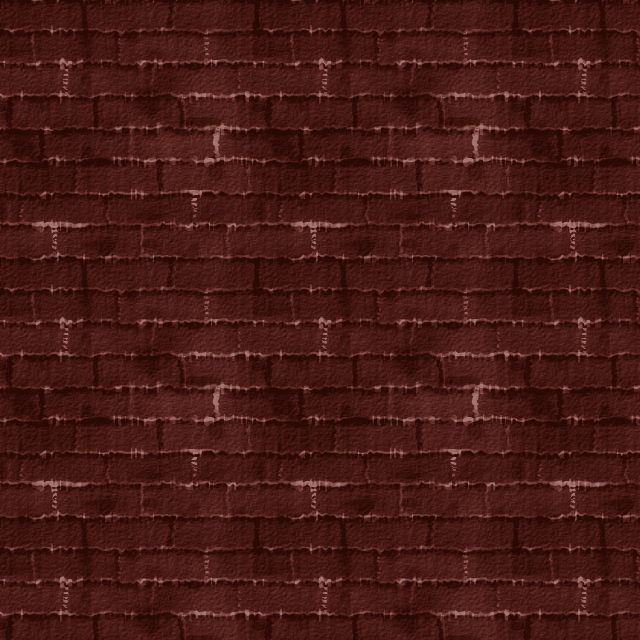
Reproduce this texture procedurally as a three.js fragment shader.

```glsl
// Dark red brick wall with ragged, worn mortar, repeating as a seamless tile.
varying vec2 vUv;

float hash(vec2 p) {
  return fract(sin(dot(p, vec2(127.1, 311.7))) * 43758.5);
}

// Value noise that wraps after one tile; cells must be whole numbers.
float noise(vec2 t, vec2 cells) {
  vec2 p = t * cells;
  vec2 i = floor(p);
  vec2 f = p - i;
  f = f * f * (3.0 - 2.0 * f);
  vec2 a = mod(i, cells) + cells * 0.37;
  vec2 b = mod(i + 1.0, cells) + cells * 0.37;
  return mix(mix(hash(a), hash(vec2(b.x, a.y)), f.x),
             mix(hash(vec2(a.x, b.y)), hash(b), f.x), f.y);
}

// Soft spot that repeats once per tile.
float spot(vec2 t, vec2 center, vec2 radius) {
  vec2 d = (fract(t - center + 0.5) - 0.5) / radius;
  return exp(-dot(d, d));
}

float band(float d, float halfWidth) {
  return 1.0 - smoothstep(halfWidth, halfWidth + 0.05, abs(d));
}

void main() {
  // Tile space, downwards: 3 bricks by 8 courses in each tile.
  vec2 t = vec2(vUv.x, 1.0 - vUv.y) * 2.47 + vec2(0.0, 0.005);

  // Places where pale mortar is exposed.
  float bare = spot(t, vec2(0.83, 0.55), vec2(0.06, 0.08))
             + spot(t, vec2(0.21, 0.90), vec2(0.12, 0.07))
             + spot(t, vec2(0.75, 0.78), vec2(0.05, 0.05))
             + 0.5 * spot(t, vec2(0.82, 0.38), vec2(0.14, 0.03))
             + 0.5 * spot(t, vec2(0.82, 0.18), vec2(0.07, 0.09))
             + 0.8 * spot(t, vec2(0.25, 0.31), vec2(0.03, 0.07));
  bare = min(bare, 1.0);

  // Courses with wavering edges; v is the distance below the nearest bed joint.
  float y = t.y * 8.0 + (noise(t, vec2(14.0, 8.0)) - 0.5) * 0.11
          + (noise(t, vec2(70.0, 40.0)) - 0.5) * 0.1;
  float row = mod(floor(y), 8.0);
  float v = fract(y + 0.5) - 0.5;

  // Each course steps 3/8 of a brick; u is the distance from the upright joint.
  float x = t.x * 3.0 - row * 0.375 + (noise(t, vec2(12.0, 24.0)) - 0.5) * 0.03
          + (noise(t, vec2(40.0, 110.0)) - 0.5) * 0.03;
  float u = (fract(x + 0.5) - 0.5) * 2.667;
  vec2 brick = vec2(mod(floor(x), 3.0), row);
  vec2 joint = vec2(mod(floor(x + 0.5), 3.0), row);

  // Brick faces: tone, broad grime, vertical streaks and dark stains.
  float light = 0.277 + (hash(brick + 3.0) - 0.5) * 0.035;
  light += (noise(t, vec2(5.0, 6.0)) - 0.5) * 0.06;
  light += (noise(t, vec2(9.0, 16.0)) - 0.5) * 0.045;
  light += (noise(t, vec2(64.0, 7.0)) - 0.5) * 0.045;
  light -= 0.06 * smoothstep(0.68, 0.88, noise(t, vec2(12.0, 19.0)));
  light += 0.06 * spot(t, vec2(0.68, 0.56), vec2(0.16, 0.05));
  light += 0.05 * spot(t, vec2(0.84, 0.5), vec2(0.15, 0.45));
  light += 0.04 * bare;

  // Embossed grain, fine over coarse.
  vec2 slope = vec2(0.0022, 0.0026);
  vec2 fine = vec2(170.0, 190.0);
  vec2 coarse = vec2(83.0, 97.0);
  light += (noise(t + slope, fine) - noise(t - slope, fine)) * 0.075;
  light += (noise(t + slope, coarse) - noise(t - slope, coarse)) * 0.07;

  // Bed joints: shadow below, broken lit ledge and hanging drips.
  float wear = smoothstep(0.15, 0.85, noise(t, vec2(22.0, 16.0)));
  light -= 0.09 * smoothstep(-0.02, 0.04, v) * (1.0 - smoothstep(0.08, 0.26, v));
  light += band(v + 0.02, 0.012 + 0.05 * bare) * (0.05 + 0.14 * wear + 0.22 * bare);
  float teeth = noise(t + vec2(t.y * 0.0, 0.0), vec2(120.0, 16.0));
  float reach = 0.03 + 0.14 * noise(t, vec2(60.0, 8.0));
  light += smoothstep(0.52, 0.75, teeth) * band(v - 0.03, reach)
         * (0.02 + 0.17 * wear * wear + 0.16 * bare);
  light -= 0.05 * smoothstep(0.6, 0.8, 1.0 - teeth) * band(v - 0.05, 0.05);

  // Upright joints: dark gaps, lit edges, and some broken into bars.
  float kind = hash(joint + 7.0);
  float bars = smoothstep(0.25, 0.75, 0.5 + 0.5 * sin(v * 40.0));
  float barred = max(step(kind, 0.25), spot(t, vec2(0.25, 0.31), vec2(0.05, 0.09)));
  float solid = mix(1.0, bars, smoothstep(0.2, 0.6, barred));
  float chips = noise(t, vec2(40.0, 70.0));
  light -= (0.04 + 0.06 * step(0.6, kind)) * band(u + 0.04, 0.06) * (1.0 - bare);
  light += band(u - 0.03, 0.012 + 0.045 * bare) * solid
         * (0.03 + 0.15 * chips * step(kind, 0.7) + 0.27 * bare);

  // Red-brown ramp from deep shadow to pale pink.
  light = clamp(light, 0.16, 0.64);
  float green = light * light + 0.09 * light - 0.005;
  gl_FragColor = vec4(light, green, green - 0.02, 1.0);
}
```
